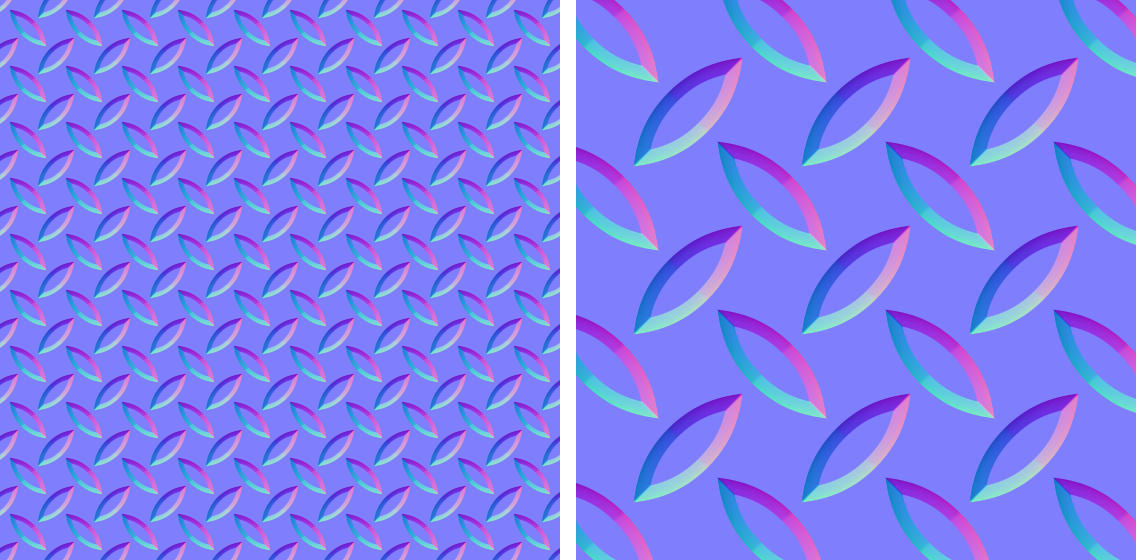
Left: the whole. Right: its middle third, enlarged.
Give the GLSL for this texture map, as a Shadertoy shader.

```glsl
// Tangent-space normal map of diamond tread plate: raised lens rims in alternating diagonals.

const float REPEATS = 10.0;

// Approximate signed distance to a pointed lens lying along x.
float lens(vec2 p, vec2 halfSize, float bulge) {
    float t = abs(p.x) / halfSize.x;
    float width = halfSize.y * (1.0 - 0.06 * t - 0.94 * pow(t, bulge));
    return (abs(p.y) - width) / 1.15;
}

// Adds one bevelled rim to the normal; p is relative to its centre, in cells.
vec3 addTread(vec3 normal, vec2 p, vec2 axis, float pixel) {
    vec2 across = vec2(-axis.y, axis.x);
    vec2 q = vec2(dot(p, axis), dot(p, across));
    float outer = lens(q, vec2(0.457, 0.165), 2.3);
    float inner = lens(q, vec2(0.315, 0.090), 2.3);

    // The bevel faces outward, turning toward the tips with a crease at mid length.
    float side = clamp(q.y / 0.008, -1.0, 1.0);
    float turn = 2.0 * q.x + 0.14 * clamp(q.x / 0.01, -1.0, 1.0);
    vec2 facing = vec2(turn, side);
    facing /= max(length(facing), 0.001);

    // Steeper at the foot than at the crown.
    float foot = clamp(inner / max(inner - outer, 0.001), 0.0, 1.0);
    float slope = mix(0.64, 0.86, foot * foot);
    vec2 tilt = slope * (facing.x * axis + facing.y * across);
    vec3 bevel = vec3(tilt, sqrt(1.0 - slope * slope));

    float rim = smoothstep(0.5, -0.5, outer / pixel)
              * smoothstep(-0.5, 0.5, inner / pixel);
    return mix(normal, bevel, rim);
}

void mainImage(out vec4 fragColor, in vec2 fragCoord) {
    vec2 cell = fragCoord / iResolution.xy * REPEATS;
    float pixel = 1.2 * REPEATS / min(iResolution.x, iResolution.y);

    // Rising treads sit on cell corners, falling treads on cell centres.
    vec3 normal = vec3(0.0, 0.0, 1.0);
    for (int i = 0; i < 2; i++) {
        float k = float(i);
        vec2 p = fract(cell + 0.5 - 0.5 * k) - 0.5;
        vec2 axis = vec2(1.0, 1.0 - 2.0 * k) * sqrt(0.5);
        normal = addTread(normal, p, axis, pixel);
    }

    // Green grows downward.
    normal.y = -normal.y;
    fragColor = vec4(0.497 + 0.497 * normal, 1.0);
}
```
